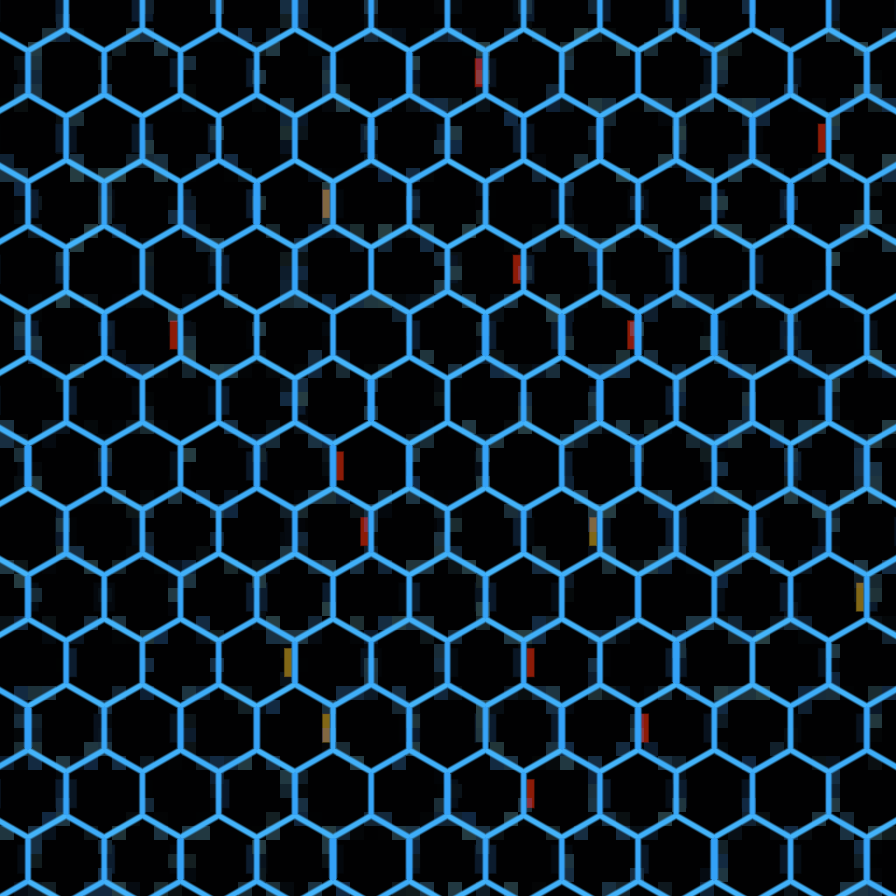
A WebGL 2 fragment shader for this pattern:

```glsl
#version 300 es
precision highp float;
// Glowing blue honeycomb lines on black, with faint blocky compression haze.

#define REPEATS vec2(11.75, 13.67)   // cells across, rows down
#define CELL_ORIGIN vec2(0.0738, 0.9189)
#define LINE_CORE 0.018              // half widths, in cell widths
#define LINE_FADE 0.057
#define HAZE_BLOCKS 64.0             // haze blocks across the canvas
#define HAZE_REACH 0.115
#define HAZE_GAP 0.35                // share of blocks left clean
#define STRAY_RATE 0.04              // share of sides with an odd colour

uniform vec2 u_resolution;
out vec4 fragColor;

const vec2 LATTICE = vec2(1.0, 1.7320508);
const vec3 BACKGROUND = vec3(0.004, 0.004, 0.006);
const vec3 LINE_BLUE = vec3(0.27, 0.71, 0.98);
const vec3 LINE_DEEP = vec3(0.20, 0.63, 0.97);
const vec3 HAZE_BLUE = vec3(0.06, 0.15, 0.25);
const vec3 HAZE_TEAL = vec3(0.15, 0.24, 0.25);

float hash(vec2 p) {
    vec3 q = fract(vec3(p.xyx) * vec3(0.1031, 0.1030, 0.0973));
    q += dot(q, q.yzx + 33.33);
    return fract((q.x + q.y) * q.z);
}

// Canvas position to lattice units, one unit per cell width.
vec2 toLattice(vec2 uv) {
    return (uv - CELL_ORIGIN) * REPEATS * vec2(1.0, 0.5 * LATTICE.y);
}

// Offset from the centre of the nearest pointy-topped hexagon.
vec2 hexOffset(vec2 p) {
    vec2 a = p - LATTICE * floor(p / LATTICE + 0.5);
    vec2 b = p - LATTICE * (floor(p / LATTICE) + 0.5);
    return dot(a, a) < dot(b, b) ? a : b;
}

// Distance to the nearest side; also gives that side's outward normal.
float edgeDistance(vec2 offset, out vec2 normal) {
    float reach = -1.0;
    for (int i = 0; i < 3; i++) {
        float angle = float(i) * 1.0471976;
        vec2 axis = vec2(cos(angle), sin(angle));
        float along = dot(offset, axis);
        if (abs(along) > reach) {
            reach = abs(along);
            normal = axis * (along < 0.0 ? -1.0 : 1.0);
        }
    }
    return 0.5 - reach;
}

// Whole-number key for a point on the half-cell grid.
vec2 gridKey(vec2 p) {
    return floor(p * 4.0 / vec2(1.0, LATTICE.y) + 0.5) + 100.0;
}

// Blocky tint that clings to the lines.
vec3 blockHaze(vec2 uv) {
    vec2 block = floor(uv * HAZE_BLOCKS);
    vec2 normal;
    float d = edgeDistance(hexOffset(toLattice((block + 0.5) / HAZE_BLOCKS)), normal);
    float chance = hash(block + 7.0);
    float strength = step(d, HAZE_REACH) * smoothstep(HAZE_GAP, 0.85, chance);
    return mix(HAZE_BLUE, HAZE_TEAL, hash(block + 91.0)) * strength;
}

// Narrow strip inside an upright side, mostly dark blue, rarely red or gold.
vec3 sideStrip(vec2 offset, vec2 centre, float soft) {
    float side = offset.x < 0.0 ? -1.0 : 1.0;
    vec2 key = gridKey(centre) + vec2(side, 0.0);
    float pick = hash(key + 31.0);
    vec2 q = abs(vec2(abs(offset.x) - 0.41, offset.y)) - vec2(0.05, 0.19);
    float mask = 1.0 - smoothstep(-soft, soft, max(q.x, q.y));
    vec3 stray = mix(vec3(0.55, 0.10, 0.02), vec3(0.50, 0.40, 0.08),
                     step(0.65, hash(key + 57.0)));
    vec3 tint = HAZE_BLUE * 0.7 * smoothstep(0.45, 0.9, pick);
    return mask * (pick < STRAY_RATE ? stray : tint);
}

void main() {
    vec2 uv = gl_FragCoord.xy / u_resolution;
    vec2 p = toLattice(uv);
    float pixel = REPEATS.x / min(u_resolution.x, u_resolution.y);

    vec2 offset = hexOffset(p);
    vec2 centre = p - offset;
    vec2 normal;
    float d = edgeDistance(offset, normal);

    // Haze below the lines
    vec3 color = BACKGROUND;
    color += max(blockHaze(uv), sideStrip(offset, centre, max(pixel, 0.012)));

    // Lines, with slight changes of weight and hue from side to side
    float variation = hash(gridKey(centre + 0.5 * normal));
    float upright = step(0.9, abs(normal.x));
    float extra = 0.012 * upright * smoothstep(0.6, 1.0, variation);
    float fade = max(LINE_FADE, LINE_CORE + pixel) + extra;
    float line = 1.0 - smoothstep(LINE_CORE + extra, fade, d);
    vec3 lineColor = mix(LINE_BLUE, LINE_DEEP, 0.6 * upright + 0.4 * variation);
    color = mix(color, lineColor, line);

    fragColor = vec4(color, 1.0);
}
```
